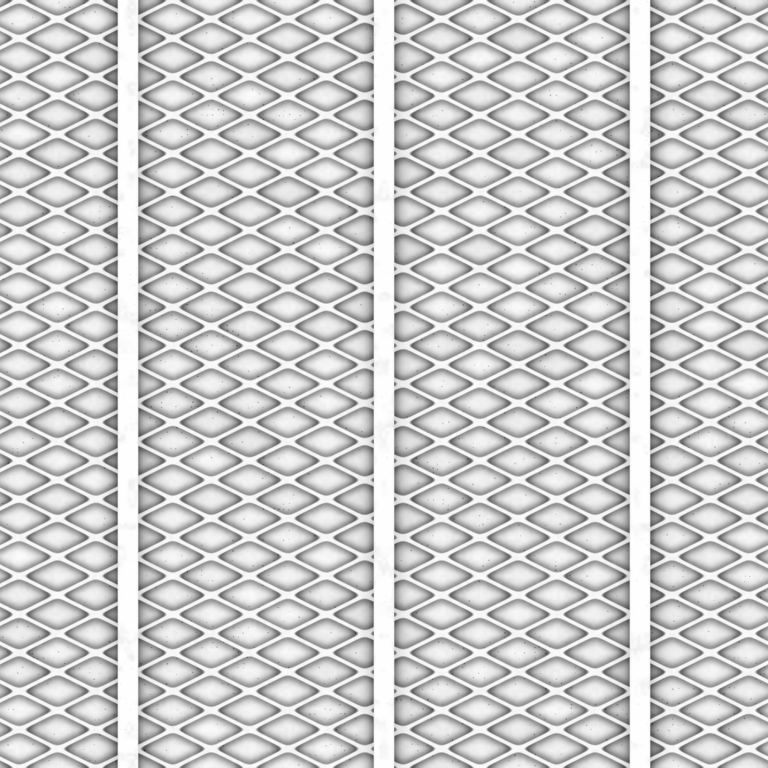
Give the GLSL for this texture map, as a WebGL 2 fragment shader.

```glsl
#version 300 es
precision highp float;

uniform vec2 u_resolution;
out vec4 outColor;

// Layout, in canvas units
const vec2 MESH_COUNT = vec2(10.0, 20.0);
const vec2 MESH_ORIGIN = vec2(0.025, 0.025);
const float BAR_COUNT = 3.0;
const float BAR_HALF_WIDTH = 0.0135;

// Strand profile and shading reach
const float STRAND_CORE = 0.0011;
const float STRAND_EDGE = 0.0036;
const float CORNER_ROUNDING = 0.0027;
const float OCCLUSION_REACH = 0.0075;
const float SHADOW_REACH = 0.0085;

// Tones
const float BAR_TONE = 0.995;
const float STRAND_TONE = 0.97;
const float HOLE_TONE = 0.95;
const float OCCLUSION_DEPTH = 0.40;
const float TIP_DEPTH = 0.22;
const float HOLE_SHADOW = 0.52;
const float STRAND_SHADOW = 0.16;

// Wear
const float GRAIN_COUNT = 220.0;
const float MOTTLE_COUNT = 24.0;
const float SPECK_COUNT = 150.0;
const float SPECK_DEPTH = 0.20;

float hash(vec2 p) {
    vec3 q = fract(vec3(p.xyx) * 0.1031);
    q += dot(q, q.yzx + 33.33);
    return fract((q.x + q.y) * q.z);
}

// Value noise that wraps at the canvas edge
float tiledNoise(vec2 uv, float count) {
    vec2 p = uv * count;
    vec2 i = floor(p);
    vec2 f = fract(p);
    f = f * f * (3.0 - 2.0 * f);
    vec2 a = mod(i, count);
    vec2 b = mod(i + 1.0, count);
    return mix(mix(hash(a), hash(vec2(b.x, a.y)), f.x),
               mix(hash(vec2(a.x, b.y)), hash(b), f.x), f.y);
}

// Offset from the nearest centre of the staggered diamonds (xy), and cell id (zw)
vec4 diamondCell(vec2 uv) {
    vec2 p = (uv - MESH_ORIGIN) * MESH_COUNT;
    vec2 idA = floor(p + 0.5);
    vec2 idB = floor(p) + 0.5;
    vec2 a = p - idA;
    vec2 b = p - idB;
    bool nearA = abs(a.x) + abs(a.y) < abs(b.x) + abs(b.y);
    vec2 id = mod(nearA ? idA : idB, MESH_COUNT);
    return vec4((nearA ? a : b) / MESH_COUNT, id);
}

// Distance to the strands, with the corners of each hole rounded
float strandDistance(vec2 offset) {
    vec2 halfSize = 0.5 / MESH_COUNT;
    vec2 normal = normalize(halfSize.yx);
    vec2 q = abs(offset) * normal;
    float reach = halfSize.x * normal.x;
    vec3 edges = reach - vec3(q.x + q.y, q.x - q.y, q.y - q.x);
    float blend = dot(exp(-edges / CORNER_ROUNDING), vec3(1.0));
    return max(-CORNER_ROUNDING * log(blend), 0.0);
}

// Sparse specks, clustered in patches
float specks(vec2 uv, float pixel) {
    vec2 p = uv * SPECK_COUNT;
    vec2 id = floor(p);
    vec2 centre = 0.3 + 0.4 * vec2(hash(id + 17.0), hash(id + 59.0));
    float radius = mix(0.06, 0.16, hash(id + 83.0));
    float patchy = smoothstep(0.4, 0.9, tiledNoise(uv, 14.0));
    float present = step(hash(id + 7.0), 0.015 + 0.16 * patchy);
    float blur = 0.5 * pixel * SPECK_COUNT + 0.04;
    return present * (1.0 - smoothstep(radius - blur, radius + blur, length(fract(p) - centre)));
}

void main() {
    vec2 uv = gl_FragCoord.xy / u_resolution;
    float pixel = 1.0 / min(u_resolution.x, u_resolution.y);
    float grain = tiledNoise(uv, GRAIN_COUNT) - 0.5;
    float mottle = tiledNoise(uv, MOTTLE_COUNT) - 0.5;
    float speck = specks(uv, pixel);

    // Holes, shaded towards their rims and acute tips
    vec4 cell = diamondCell(uv);
    float d = strandDistance(cell.xy);
    float rim = max(d - 0.5 * STRAND_EDGE, 0.0) / OCCLUSION_REACH;
    float occlusion = exp(-rim * rim);
    float tip = smoothstep(0.24, 0.42, abs(cell.x) * MESH_COUNT.x);
    float hole = HOLE_TONE - (OCCLUSION_DEPTH + TIP_DEPTH * tip) * occlusion;
    hole += 0.03 * (hash(cell.zw * 2.0 + 5.0) - 0.5) + 0.04 * mottle + 0.03 * grain;
    hole -= SPECK_DEPTH * speck;

    // Shadow beside the bars
    float barOffset = abs(fract(uv.x * BAR_COUNT) - 0.5) / BAR_COUNT;
    float barDistance = barOffset - BAR_HALF_WIDTH;
    float shadow = exp(-max(barDistance, 0.0) / SHADOW_REACH);
    hole *= 1.0 - HOLE_SHADOW * shadow;

    // Strands
    float strand = 1.0 - smoothstep(STRAND_CORE, max(STRAND_EDGE, STRAND_CORE + pixel), d);
    float strandTone = (STRAND_TONE + 0.03 * grain) * (1.0 - STRAND_SHADOW * shadow);
    float tone = mix(hole, strandTone, strand);

    // Bars with faint scuffs and a soft edge line
    float scuff = smoothstep(0.55, 0.9, tiledNoise(uv, 70.0)) * (0.5 + grain);
    float edgeLine = smoothstep(-0.003, 0.0, barDistance);
    float bar = BAR_TONE - 0.06 * scuff - 0.05 * edgeLine - 0.06 * speck;
    tone = mix(bar, tone, smoothstep(-0.7 * pixel, 0.7 * pixel, barDistance));

    outColor = vec4(vec3(clamp(tone, 0.0, 1.0)), 1.0);
}
```
